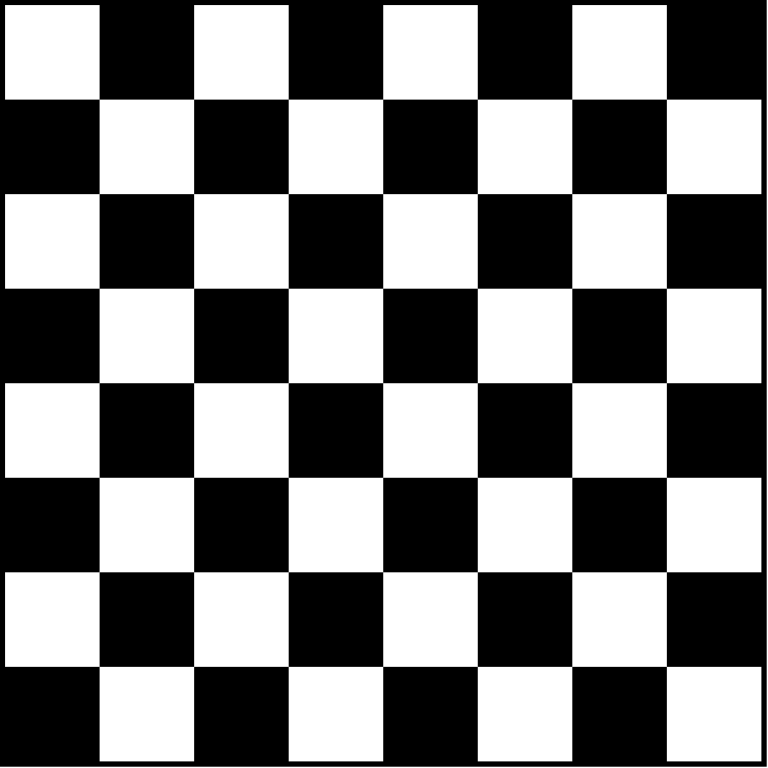
Write a WebGL 2 fragment shader that draws this pattern.

```glsl
#version 300 es
precision highp float;
// Draws an eight by eight checkerboard of flat squares inside a thin dark frame,
// with a hairline of pale paper past the frame on the right and bottom. Signed
// square waves pick the square colour; all edges are box filtered over one pixel.

uniform vec2 u_resolution;
out vec4 outColor;

const float CELLS = 8.0;                // squares across and down
const float CELL_SIZE = 0.1231;         // side of one square, in canvas units
const vec2 BOARD_CORNER = vec2(0.0066); // top left corner, measured from the top left
const vec2 FRAME_END = vec2(0.9983);    // right and bottom limits of the frame
const vec3 DARK = vec3(0.0);
const vec3 LIGHT = vec3(1.0);

// Signed square wave: +1 in even cells, -1 in odd cells, with soft steps.
vec2 squareWave(vec2 cellPos, vec2 pixel) {
    vec2 toLine = abs(fract(cellPos + 0.5) - 0.5);
    vec2 parity = 1.0 - 2.0 * mod(floor(cellPos), 2.0);
    return parity * clamp(2.0 * toLine / pixel, 0.0, 1.0);
}

// Pixel coverage of a box, from the signed depth inside it on each axis.
float boxCoverage(vec2 depth, vec2 pixel) {
    vec2 cover = clamp(depth / pixel + 0.5, 0.0, 1.0);
    return cover.x * cover.y;
}

void main() {
    // Canvas position with y running down from the top.
    vec2 uv = gl_FragCoord.xy / u_resolution;
    uv.y = 1.0 - uv.y;

    // Position and pixel footprint, in squares.
    vec2 cellPos = (uv - BOARD_CORNER) / CELL_SIZE;
    vec2 pixel = 1.0 / (u_resolution * CELL_SIZE);

    // Light squares are those where both waves agree in sign. The outermost
    // lines are left to the board mask, so the wave is held steady there.
    vec2 held = clamp(cellPos, 0.5 * pixel, CELLS - 0.5 * pixel);
    vec2 wave = squareWave(held, pixel);
    float light = 0.5 + 0.5 * wave.x * wave.y;
    float board = boxCoverage(0.5 * CELLS - abs(cellPos - 0.5 * CELLS), pixel);

    // Pale paper shows wherever the frame ends.
    float frame = boxCoverage(FRAME_END - uv, 1.0 / u_resolution);
    vec3 inner = mix(DARK, LIGHT, light * board);
    outColor = vec4(mix(LIGHT, inner, frame), 1.0);
}
```
